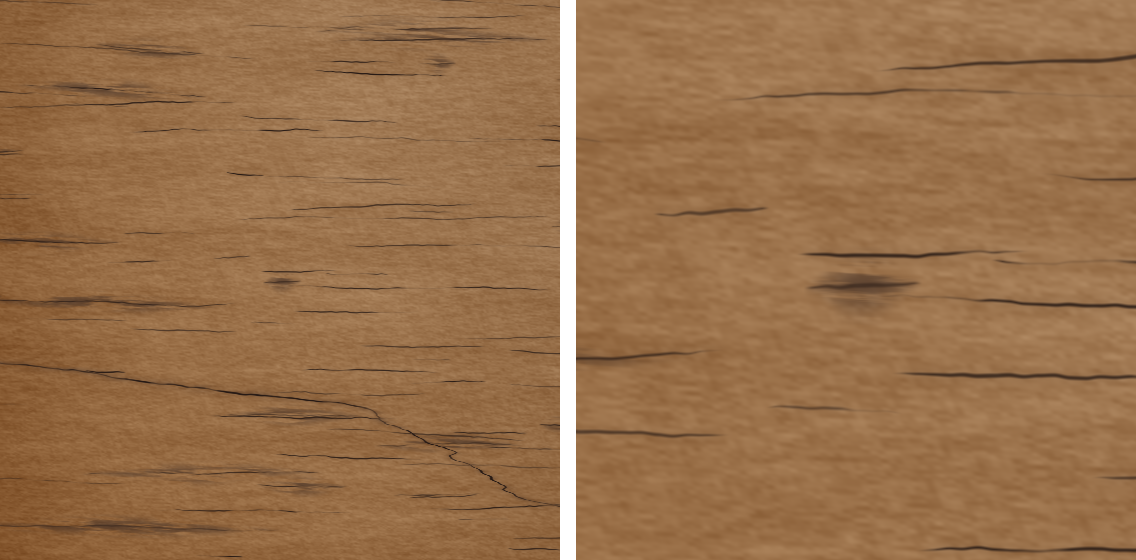
Left, the full canvas; right, a detail of the centre.
This texture is drawn by a three.js fragment shader. Its source:

```glsl
varying vec2 vUv;

const vec3 SHADE_COLOR = vec3(0.52, 0.355, 0.205);
const vec3 LIGHT_COLOR = vec3(0.69, 0.545, 0.40);
const vec3 WARM_TINT = vec3(1.01, 0.95, 0.85);
const vec3 CRACK_COLOR = vec3(0.15, 0.10, 0.08);
const vec3 STAIN_COLOR = vec3(0.29, 0.205, 0.155);

const int CRACK_COUNT = 80;
const float CRACK_WIDTH = 0.0013;
const float CRACK_SOFTNESS = 0.001;
const float CRACK_MIN_HALF = 0.035;
const float CRACK_MAX_HALF = 0.30;
const float STAIN_CHANCE = 0.16;
const float FIBRE_CONTRAST = 0.60;
const float STREAK_CONTRAST = 0.46;

float hash(vec2 p) {
  return fract(sin(dot(p, vec2(127.1, 311.7))) * 43758.5453);
}

float noise(vec2 p) {
  vec2 cell = floor(p);
  vec2 f = fract(p);
  f = f * f * (3.0 - 2.0 * f);
  float low = mix(hash(cell), hash(cell + vec2(1.0, 0.0)), f.x);
  float high = mix(hash(cell + vec2(0.0, 1.0)), hash(cell + 1.0), f.x);
  return mix(low, high, f.y);
}

float fbm(vec2 p) {
  float sum = 0.0;
  float weight = 0.5;
  for (int i = 0; i < 4; i++) {
    sum += weight * noise(p);
    p = p * 2.03 + 17.3;
    weight *= 0.5;
  }
  return sum / 0.9375;
}

// Dark core plus a faint halo at signed distance d from a crack
float crackInk(float d, float width) {
  float core = 1.0 - smoothstep(width - CRACK_SOFTNESS, width + CRACK_SOFTNESS, abs(d));
  return 0.9 * core + 0.10 * exp(-abs(d) / 0.003);
}

// Scattered cracks: x is ink, y is the streaky stain beside some of them
vec2 scatteredCracks(vec2 uv) {
  vec2 result = vec2(0.0);
  float smoke = smoothstep(0.38, 0.66, fbm(vec2(uv.x * 16.0, (uv.y + 0.05 * uv.x) * 190.0)));
  for (int i = 0; i < CRACK_COUNT; i++) {
    float id = float(i);
    float size = hash(vec2(id, 3.7));
    float halfLength = mix(CRACK_MIN_HALF, CRACK_MAX_HALF, size * size);
    vec2 center = vec2(hash(vec2(id, 1.3)) * 1.1 - 0.05,
                       (id + hash(vec2(id, 2.1))) / float(CRACK_COUNT));
    vec2 p = uv - center;
    float along = p.x / halfLength;
    if (abs(along) > 1.0 || abs(p.y) > 0.06) continue;

    float slope = mix(-0.06, 0.02, hash(vec2(id, 5.9)));
    float bend = 0.010 * (noise(vec2(uv.x * 6.0, id * 7.0)) - 0.5)
               + 0.003 * (noise(vec2(uv.x * 28.0, id * 5.0)) - 0.5)
               + 0.0012 * (noise(vec2(uv.x * 110.0, id * 3.0)) - 0.5);
    float d = p.y - slope * p.x - bend;

    float taper = 1.0 - along * along;
    float swell = fbm(vec2(uv.x * 16.0, id * 11.0));
    float width = CRACK_WIDTH * (0.25 + swell) * sqrt(taper);
    float strength = smoothstep(0.0, 0.3, taper) * (0.4 + 0.6 * hash(vec2(id, 8.3)));
    strength *= 0.2 + 0.8 * smoothstep(0.25, 0.5, swell);
    result.x = max(result.x, strength * crackInk(d, width));

    float stained = step(hash(vec2(id, 6.4)), STAIN_CHANCE);
    float spread = 0.003 + 0.011 * taper * taper;
    result.y = max(result.y, stained * taper * smoke * exp(-d * d / (spread * spread)));
  }
  return result;
}

// One long jagged vein that sinks toward the right
vec2 longVein(vec2 uv) {
  float jag = smoothstep(0.1, 0.8, uv.x);
  float x = uv.x + 0.08 * jag * (fbm(uv * vec2(5.0, 40.0)) - 0.5);
  float path = 0.352 - 0.12 * x - 0.14 * smoothstep(0.6, 1.0, x);
  path += 0.012 * (fbm(vec2(x * 14.0, 4.0)) - 0.5);
  float d = uv.y - path;
  float swell = fbm(vec2(uv.x * 24.0, 9.0));
  float ink = crackInk(d, CRACK_WIDTH * (0.45 + swell)) * (0.45 + 0.55 * smoothstep(0.3, 0.6, swell));
  float stain = 0.8 * exp(-abs(d) / 0.005) * noise(uv * vec2(28.0, 190.0));
  return vec2(ink, stain);
}

// Wood tone from broad light, long streaks and short fibres
vec3 woodColor(vec2 uv) {
  float glow = 1.0 - length((uv - vec2(0.62, 0.74)) * vec2(0.95, 0.85));
  float tone = 0.14 + 0.52 * glow;
  tone -= 0.20 * (1.0 - smoothstep(0.0, 0.2, uv.x));
  tone += STREAK_CONTRAST * (fbm(uv * vec2(3.0, 24.0)) - 0.5);
  tone += 0.20 * (noise(uv * vec2(18.0, 150.0)) - 0.5);

  vec2 sheared = vec2(uv.x + 0.4 * uv.y, uv.y + 0.04 * uv.x);
  float fibre = 0.55 * noise(sheared * vec2(85.0, 310.0))
              + 0.45 * noise(sheared * vec2(230.0, 390.0) + 31.0);
  tone += FIBRE_CONTRAST * (fibre - 0.5);

  float warmth = clamp(0.75 - 0.5 * uv.x - 0.45 * uv.y, 0.0, 1.0);
  return mix(SHADE_COLOR, LIGHT_COLOR, tone) * mix(vec3(1.0), WARM_TINT, warmth);
}

void main() {
  vec2 marks = max(scatteredCracks(vUv), longVein(vUv));
  vec3 color = woodColor(vUv);
  color = mix(color, STAIN_COLOR, 0.7 * marks.y);
  color = mix(color, CRACK_COLOR, marks.x);
  gl_FragColor = vec4(color, 1.0);
}
```
